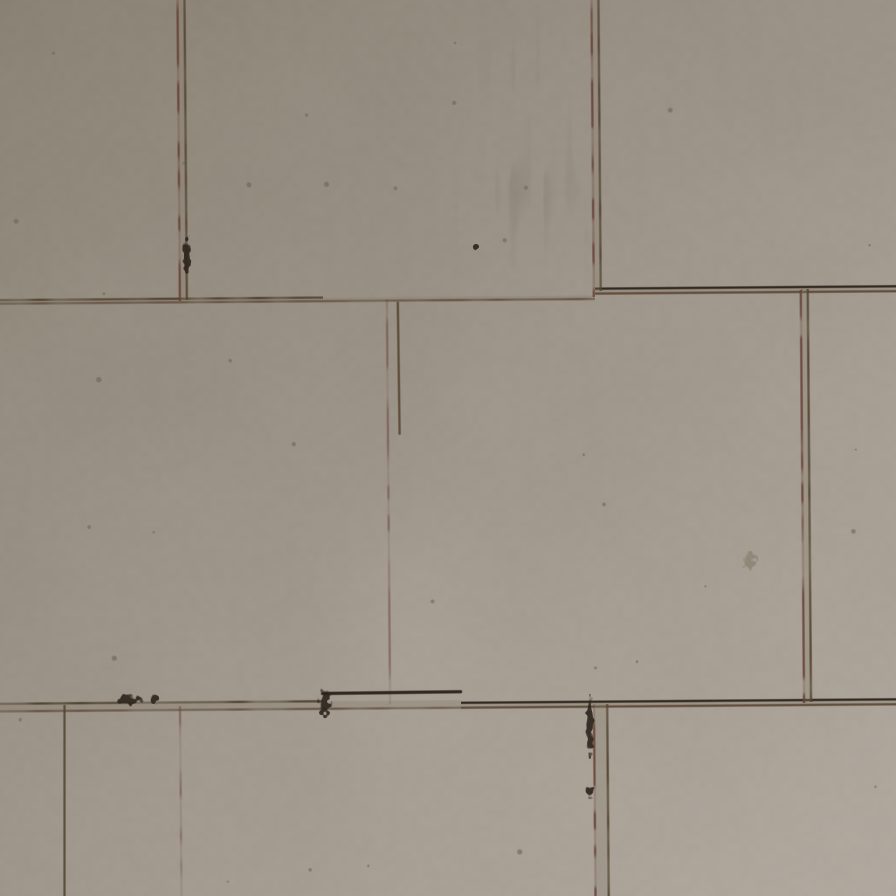
This texture is drawn by a three.js fragment shader. Its source:

```glsl
// Worn beige wall panels in running bond: three courses parted by paired hairline
// joints, reddish and broken on one side, brown on the other, with stains and specks.
// Seams and joints come from a bond formula; noise breaks up the lines.
#define PANEL_W 0.462
#define PANEL_H 0.455
#define FIRST_JOINT 0.206
#define FIRST_SEAM 0.206
#define SEAM_TILT 0.008
#define JOINT_LEAN 0.008
#define JOINT_GAP 0.0078
#define HALF_LINE 0.0013
#define SOFT 0.0011
#define SPECK_CELLS 13.0

varying vec2 vUv;

const vec3 SHADE = vec3(0.545, 0.512, 0.460);
const vec3 LIGHT = vec3(0.695, 0.665, 0.625);
const vec3 GROUT = vec3(0.53, 0.49, 0.43);
const vec3 BROWN = vec3(0.32, 0.26, 0.18);
const vec3 RUST = vec3(0.40, 0.25, 0.21);
const vec3 SOOT = vec3(0.17, 0.14, 0.11);

float hash(vec2 p) {
  return fract(sin(dot(p, vec2(127.1, 311.7))) * 43758.5453);
}

float noise(vec2 p) {
  vec2 i = floor(p), f = fract(p);
  f = f * f * (3.0 - 2.0 * f);
  return mix(mix(hash(i), hash(i + vec2(1.0, 0.0)), f.x),
             mix(hash(i + vec2(0.0, 1.0)), hash(i + vec2(1.0, 1.0)), f.x), f.y);
}

float line(float d, float halfWidth) {
  return 1.0 - smoothstep(halfWidth - SOFT, halfWidth + SOFT, abs(d));
}

float stroke(vec2 p, vec2 a, vec2 b, float halfWidth) {
  vec2 ab = b - a;
  float h = clamp(dot(p - a, ab) / dot(ab, ab), 0.0, 1.0);
  return line(length(p - a - ab * h), halfWidth);
}

// Ragged stain with half axes r
float blot(vec2 p, vec2 c, vec2 r) {
  float d = length((p - c) / r) + 1.2 * (noise(p * 240.0) - 0.5);
  return 1.0 - smoothstep(0.7, 1.2, d);
}

void main() {
  vec2 p = vUv;

  // Painted surface, lit from the lower right
  float lit = 0.45 * p.x + 0.55 * (1.0 - p.y);
  vec3 col = mix(SHADE, LIGHT, lit);
  vec2 glow = (p - vec2(0.47, 0.32)) / vec2(0.10, 0.13);
  col += 0.018 * exp(-dot(glow, glow));
  col += 0.012 * (noise(p * 9.0) - 0.5) + 0.010 * (noise(p * 130.0) - 0.5);

  // Faint upright scuffs on the upper middle panel
  vec2 scuffAt = (p - vec2(0.59, 0.80)) / vec2(0.06, 0.14);
  float scuff = smoothstep(0.62, 0.9, noise(p * vec2(110.0, 14.0)));
  col -= 0.035 * scuff * exp(-dot(scuffAt, scuffAt));

  // Scattered specks
  vec2 cell = floor(p * SPECK_CELLS);
  vec2 spot = 0.2 + 0.6 * vec2(hash(cell), hash(cell + 7.3));
  float speckSize = mix(0.001, 0.003, hash(cell + 3.1));
  float speck = line(length(fract(p * SPECK_CELLS) - spot) / SPECK_CELLS, speckSize);
  col = mix(col, GROUT * 0.8, speck * 0.6 * step(0.83, hash(cell + 11.7)));

  // Level seams: faint on the worn left, crisp and dark on the right
  float row = 0.0;
  for (int i = 0; i < 2; i++) {
    float r = float(i);
    float worn = step(p.x, mix(0.515, 0.664, r));
    float low = FIRST_SEAM + PANEL_H * r + SEAM_TILT * p.x + 0.006 * r * (1.0 - worn);
    float gap = mix(0.0055, mix(0.0085, 0.004, r), worn);
    float wear = noise(vec2(p.x * 45.0, r * 9.0 + 2.0));
    float d = p.y - low;
    col = mix(col, GROUT, 0.35 * line(d - 0.5 * gap, 0.5 * gap));
    float lowInk = mix(0.85, 0.40 + 0.35 * wear, worn);
    col = mix(col, mix(BROWN, RUST, 0.35 * wear), lowInk * line(d, HALF_LINE));
    float topInk = mix(0.95, (0.35 + 0.55 * wear) * step(p.x, 0.36), worn);
    col = mix(col, mix(SOOT, BROWN, 0.7 * worn), topInk * line(d - gap, HALF_LINE));
    row += step(low + 0.5 * gap, p.y);
  }

  // Upright joints, shifted by half a panel in the middle course
  float x = p.x + JOINT_LEAN * (p.y - 0.5) - FIRST_JOINT - 0.5 * PANEL_W * mod(row, 2.0);
  float k = floor(x / PANEL_W + 0.5);
  float dx = x - k * PANEL_W;
  float gap = JOINT_GAP * (1.0 + 0.9 * max(1.0 - row, 0.0));
  float sound = clamp(2.0 * k + row - 1.0, 0.0, 1.0);
  float chip = noise(vec2(p.y * 60.0, k * 5.0 + row * 17.0));
  float broken = smoothstep(0.2, 0.65, chip);
  col = mix(col, GROUT, 0.3 * sound * line(dx, 0.5 * gap));
  col = mix(col, RUST, mix(0.5, 0.85, sound) * (0.3 + 0.7 * broken) * line(dx + 0.5 * gap, HALF_LINE));
  col = mix(col, BROWN, sound * (0.65 + 0.25 * chip) * line(dx - 0.5 * gap, HALF_LINE));

  // Stray cuts beside the bond
  float cuts = stroke(p, vec2(0.444, 0.662), vec2(0.446, 0.516), HALF_LINE);
  cuts = max(cuts, stroke(p, vec2(0.072, -0.01), vec2(0.072, 0.212), HALF_LINE));
  col = mix(col, BROWN, 0.85 * cuts);
  col = mix(col, SOOT, 0.95 * stroke(p, vec2(0.360, 0.226), vec2(0.514, 0.228), 0.0018));

  // Stains caught on the joints
  float stain = blot(p, vec2(0.143, 0.219), vec2(0.013, 0.006));
  stain = max(stain, blot(p, vec2(0.172, 0.220), vec2(0.005, 0.005)));
  stain = max(stain, blot(p, vec2(0.362, 0.213), vec2(0.006, 0.014)));
  stain = max(stain, blot(p, vec2(0.658, 0.188), vec2(0.004, 0.026)));
  stain = max(stain, blot(p, vec2(0.658, 0.116), vec2(0.004, 0.006)));
  stain = max(stain, blot(p, vec2(0.208, 0.715), vec2(0.004, 0.018)));
  stain = max(stain, blot(p, vec2(0.531, 0.724), vec2(0.003, 0.004)));
  col = mix(col, SOOT, 0.9 * stain);
  col = mix(col, GROUT, 0.7 * blot(p, vec2(0.836, 0.375), vec2(0.007, 0.009)));

  gl_FragColor = vec4(col, 1.0);
}
```
